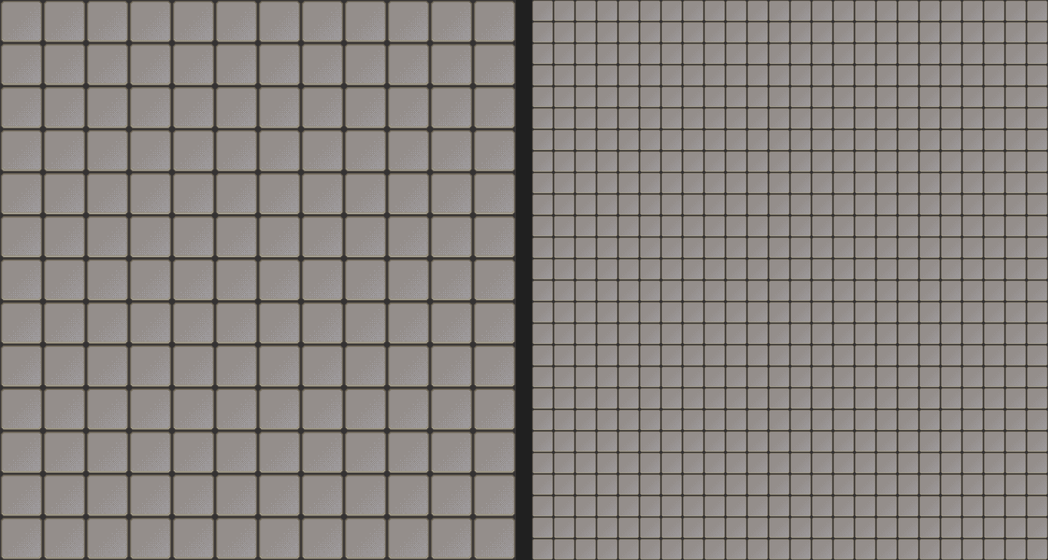
Left, the tile; right, the same tile 2 across and 2 down.
This pattern is drawn by a WebGL 1 fragment shader. Its source:

```glsl
precision highp float;

uniform vec2 u_resolution;

// Layout: all lengths are fractions of one tile
const vec2 TILE_COUNT = vec2(12.0, 13.0);
const float GROUT_EDGE = 0.017;
const float BROWN_EDGE = 0.034;
const float BEVEL_EDGE = 0.055;
const float WARM_EDGE = 0.066;
const float CHAMFER_SUM = 0.93;
const float CORNER_LIGHT = 0.04;

// Face shading
const float DITHER_CELLS = 40.0; // a multiple of 4, so the dither wraps
const float SHEEN_START = -0.06;
const float SHEEN_END = 0.88;

const vec3 GROUT = vec3(0.205, 0.195, 0.195);
const vec3 BROWN = vec3(0.36, 0.33, 0.29);
const vec3 OLIVE = vec3(0.49, 0.46, 0.40);
const vec3 HIGHLIGHT = vec3(0.66, 0.64, 0.58);
const vec3 WARM = vec3(0.59, 0.56, 0.47);
const vec3 FACE_DARK = vec3(0.58, 0.557, 0.545);
const vec3 FACE_LIGHT = vec3(0.62, 0.607, 0.615);

const int SAMPLES = 4; // antialiasing samples per axis

float bayer2(vec2 cell) {
  cell = floor(cell);
  return fract(cell.x * 0.5 + cell.y * cell.y * 0.75);
}

float bayer4(vec2 cell) {
  return bayer2(cell * 0.5) * 0.25 + bayer2(cell);
}

// Inward distance from the border of a tile with cut corners
float borderDistance(vec2 p) {
  vec2 a = abs(p);
  float side = 0.5 - max(a.x, a.y);
  float corner = (CHAMFER_SUM - a.x - a.y) * 0.7071;
  return min(side, corner);
}

// Dithered sheen growing towards the lower right corner
vec3 faceColor(vec2 p) {
  float sheen = clamp((p.x - p.y - SHEEN_START) / (SHEEN_END - SHEEN_START), 0.0, 1.0);
  float threshold = bayer4((p + 0.5) * DITHER_CELLS) + 0.03;
  return mix(FACE_DARK, FACE_LIGHT, step(threshold, sheen));
}

vec3 tileColor(vec2 uv) {
  vec2 p = fract(uv * TILE_COUNT) - 0.5;
  float d = borderDistance(p);
  bool lowerSide = -p.y > abs(p.x) - CORNER_LIGHT;

  if (d < GROUT_EDGE) return GROUT;
  if (d < BROWN_EDGE) return BROWN;
  if (d < BEVEL_EDGE) return lowerSide ? HIGHLIGHT : OLIVE;
  if (d < WARM_EDGE && lowerSide) return WARM;
  return faceColor(p);
}

void main() {
  // Average a grid of samples inside the pixel
  vec3 color = vec3(0.0);
  for (int j = 0; j < SAMPLES; j++) {
    for (int i = 0; i < SAMPLES; i++) {
      vec2 offset = (vec2(float(i), float(j)) + 0.5) / float(SAMPLES) - 0.5;
      color += tileColor((gl_FragCoord.xy + offset) / u_resolution);
    }
  }
  gl_FragColor = vec4(color / float(SAMPLES * SAMPLES), 1.0);
}
```
